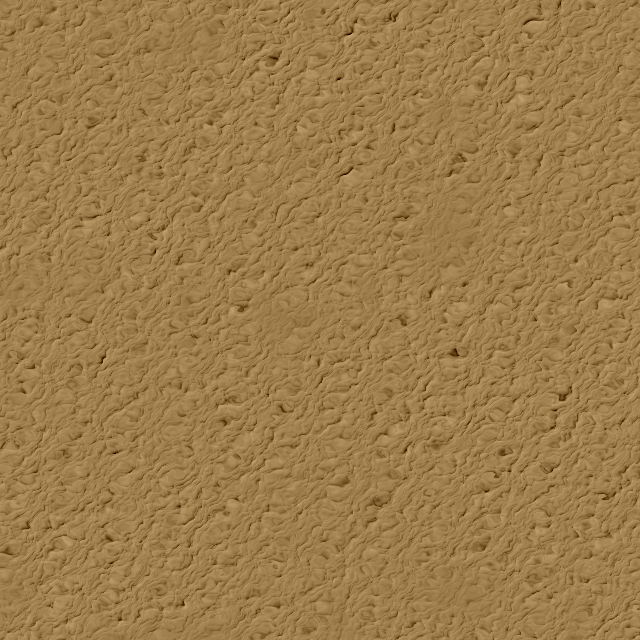
Give the GLSL for this texture, as a Shadertoy shader.

```glsl
// Rough ochre plaster: small stretched mounds with wavy creases, lit from the
// upper left. Cellular noise gives the slope of each mound directly, layered
// sines bend the creases, and a few soft smears flatten the relief.

const vec3 OCHRE = vec3(0.628, 0.499, 0.309);
const vec3 SHADE_TINT = vec3(1.0, 0.99, 0.95);
const vec2 GRAIN_DIRECTION = vec2(0.85, 0.527);
const vec2 LIGHT = vec2(-0.2, 0.98); // in the (along, across) grain frame

vec2 hash2(vec2 cell) {
    vec3 q = fract(cell.xyx * vec3(0.1031, 0.1030, 0.0973));
    q += dot(q, q.yzx + 33.33);
    return fract((q.xx + q.yz) * q.zy);
}

// Vector from the nearest mound centre, blended softly across cell borders.
vec2 moundOffset(vec2 p, float sharpness) {
    vec2 cell = floor(p);
    vec2 sum = vec2(0.0);
    float total = 0.0;
    for (int y = -1; y <= 1; y++) {
        for (int x = -1; x <= 1; x++) {
            vec2 corner = cell + vec2(x, y);
            vec2 offset = p - corner - hash2(corner);
            float weight = exp(-sharpness * dot(offset, offset));
            sum += weight * offset;
            total += weight;
        }
    }
    return sum / max(total, 1e-9);
}

// Bends the plane with turned sine waves of rising frequency.
vec2 sineWarp(vec2 p, float frequency, float strength) {
    const mat2 turn = mat2(0.8, 0.6, -0.6, 0.8);
    vec2 wave = p;
    vec2 shift = vec2(0.0);
    for (int i = 0; i < 5; i++) {
        wave = turn * wave;
        shift += strength / frequency * sin(wave.yx * frequency + shift * frequency + float(i) * vec2(1.7, 2.9));
        frequency *= 1.57;
    }
    return p + shift;
}

// Light on the mounds, summed over three sizes.
float relief(vec2 p, vec2 light) {
    float sum = 0.0;
    float frequency = 58.0;
    for (int i = 0; i < 3; i++) {
        vec2 q = p * frequency * vec2(0.8, 1.0) + float(i) * vec2(19.3, 47.1);
        float weight = i == 1 ? 0.42 : 0.36;
        sum += weight * dot(moundOffset(q, 15.0), light);
        frequency *= 1.7;
    }
    return sum;
}

// Slow light and dark drift over the wall.
float drift(vec2 p) {
    return 0.5 * sin(p.x * 7.0 + 2.0 * sin(p.y * 5.0))
         + 0.5 * sin(p.y * 11.0 - p.x * 4.0 + 1.5 * sin(p.x * 9.0));
}

void mainImage(out vec4 fragColor, in vec2 fragCoord) {
    vec2 uv = fragCoord / iResolution.y;

    // Grain frame: x runs along the creases, y across them
    vec2 across = vec2(-GRAIN_DIRECTION.y, GRAIN_DIRECTION.x);
    vec2 grain = vec2(dot(uv, GRAIN_DIRECTION), dot(uv, across));
    float slope = relief(sineWarp(grain, 76.0, 0.34), LIGHT);

    // Soft smears and uneven roughness
    vec2 smearOffset = moundOffset(sineWarp(uv, 9.0, 0.15) * 3.0 + 5.0, 8.0);
    float smear = 1.0 - smoothstep(0.02, 0.22, length(smearOffset));
    float unevenness = drift(uv);
    slope *= (1.0 + 0.08 * unevenness) * (1.0 - 0.35 * smear);

    // Creases darken faster than the lit sides brighten
    float crease = max(-slope, 0.0);
    float shade = 0.19 * slope - 0.62 * crease * crease;
    shade += 0.004 * unevenness - 0.014 * smear;

    fragColor = vec4(clamp(OCHRE + SHADE_TINT * shade, 0.0, 1.0), 1.0);
}
```
